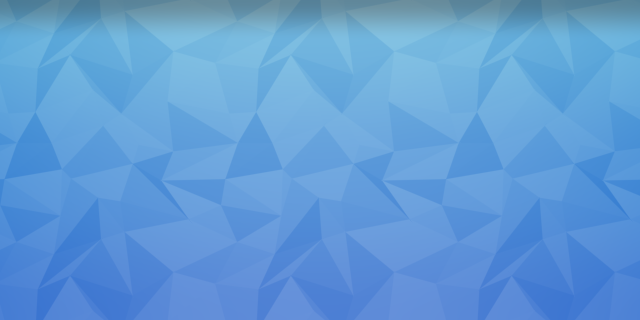
A Shadertoy shader for this background:

```glsl
// Faceted blue low-poly mesh, tiled over a vertical gradient with a shaded top edge.

const vec2 TILE_CELLS = vec2(5.0, 6.0);  // mesh cells in one repeat
const float TILE_SIZE = 0.69;            // repeat length in canvas heights

// Integer hash of a wrapped mesh cell, giving three values in 0..1.
vec3 hashCell(vec2 cell, uint seed) {
    uvec2 c = uvec2(mod(cell, TILE_CELLS));
    uvec3 v = uvec3(c, seed) * 1664525u + 1013904223u;
    for (int i = 0; i < 2; i++) {
        v.x += v.y * v.z;
        v.y += v.z * v.x;
        v.z += v.x * v.y;
        v ^= v >> 16u;
    }
    return vec3(v & 0xffffu) / 65535.0;
}

// Jittered mesh corner in canvas heights.
vec2 meshVertex(vec2 cell) {
    vec2 jitter = (hashCell(cell, 7u).xy - 0.5) * 0.84;
    return (cell + jitter) * TILE_SIZE / TILE_CELLS;
}

float cross2(vec2 a, vec2 b) {
    return a.x * b.y - a.y * b.x;
}

// Signed distance to the line through a and b, positive on its left.
float edgeDistance(vec2 p, vec2 a, vec2 b) {
    return cross2(b - a, p - a) / max(length(b - a), 1e-4);
}

// Antialiased coverage of a triangle with either winding.
float triangleCoverage(vec2 p, vec2 a, vec2 b, vec2 c) {
    float winding = sign(cross2(b - a, c - a));
    float inside = min(edgeDistance(p, a, b) * winding,
                   min(edgeDistance(p, b, c) * winding,
                       edgeDistance(p, c, a) * winding));
    float blur = 0.8 / iResolution.y;
    return smoothstep(-blur, blur, inside);
}

// Facet brightness: mostly slightly light, with a tail of darker ones.
float facetShade(float h) {
    return 0.4 - 1.3 * pow(h, 2.5);
}

// Average shade of all facets covering p.
float meshShade(vec2 p) {
    vec2 home = floor(p * TILE_CELLS / TILE_SIZE);
    float shade = 0.0, weight = 1e-4;
    for (int j = -1; j <= 1; j++)
    for (int i = -1; i <= 1; i++) {
        vec2 cell = home + vec2(i, j);
        vec2 a = meshVertex(cell);
        vec2 b = meshVertex(cell + vec2(1, 0));
        vec2 c = meshVertex(cell + vec2(1, 1));
        vec2 d = meshVertex(cell + vec2(0, 1));
        vec3 rnd = hashCell(cell, 23u);

        // Most quads split along the rising diagonal.
        bool rising = rnd.z < 0.7;
        float lower = triangleCoverage(p, a, b, rising ? c : d);
        float upper = triangleCoverage(p, rising ? a : b, c, d);
        shade += lower * facetShade(rnd.x) + upper * facetShade(rnd.y);
        weight += lower + upper;
    }
    return shade / weight;
}

void mainImage(out vec4 fragColor, in vec2 fragCoord) {
    vec2 uv = fragCoord / iResolution.xy;
    vec2 p = fragCoord / iResolution.y;

    // Vertical gradient from violet blue to sky blue.
    vec3 color = mix(vec3(0.33, 0.525, 0.84), vec3(0.37, 0.612, 0.86),
                     smoothstep(0.0, 0.5, uv.y));
    color = mix(color, vec3(0.45, 0.725, 0.875), smoothstep(0.4, 0.95, uv.y));

    // Paler centre, more saturated sides.
    float side = abs(2.0 * uv.x - 1.0);
    color += mix(vec3(0.03, 0.015, 0.005), vec3(-0.07, -0.045, -0.015), side * side);

    // Facets.
    color += meshShade(p) * vec3(0.1, 0.07, 0.025);

    // Grey shadow falling from the top edge.
    float shadow = 1.0 - smoothstep(0.0, 0.13, 1.0 - uv.y);
    color *= mix(vec3(1.0), vec3(0.82, 0.73, 0.69), shadow);

    fragColor = vec4(color, 1.0);
}
```
